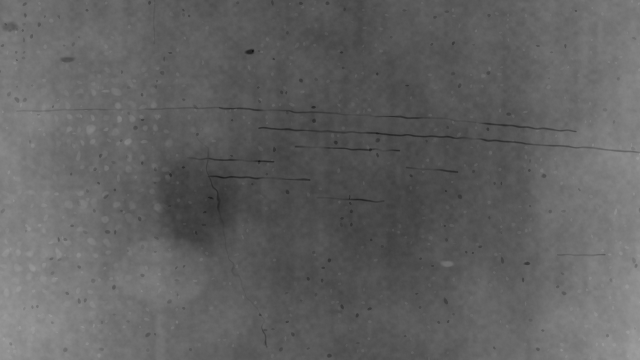
A Shadertoy shader for this texture:

```glsl
// Worn grey concrete: a dark centre fading to pale sides and lower corners.
// Broad gradients set the tone, layered value noise gives the grain, and
// jittered cells and warped line segments add flecks, pits and cracks.

const float BASE_TONE = 0.283;
const float SIDE_GAIN = 0.22;
const float CLOUD_GAIN = 0.09;
const float GRAIN_GAIN = 0.075;
const float FLECK_GAIN = 0.085;
const float PIT_GAIN = 0.10;
const float CRACK_GAIN = 0.13;
const float CRACK_WIDTH = 0.0022;

// Crack segments: start xy, end xy, in canvas heights
const vec4 CRACKS[11] = vec4[11](
    vec4(0.61, 0.700, 1.23, 0.669), vec4(1.23, 0.669, 1.60, 0.634),
    vec4(0.72, 0.644, 1.26, 0.618), vec4(1.26, 0.618, 1.78, 0.576),
    vec4(0.82, 0.593, 1.11, 0.581), vec4(0.52, 0.560, 0.76, 0.551),
    vec4(0.58, 0.509, 0.86, 0.500), vec4(0.88, 0.451, 1.065, 0.44),
    vec4(1.13, 0.535, 1.27, 0.523), vec4(1.55, 0.292, 1.68, 0.292),
    vec4(0.428, 1.0, 0.428, 0.88));

// Fissure wandering downwards, left of the centre
const vec2 FISSURE[9] = vec2[9](
    vec2(0.537, 0.630), vec2(0.583, 0.583), vec2(0.579, 0.514),
    vec2(0.606, 0.444), vec2(0.613, 0.375), vec2(0.637, 0.282),
    vec2(0.671, 0.200), vec2(0.722, 0.130), vec2(0.745, 0.040));

// Single stains: centre xy, radius, brightness change
const vec4 STAINS[7] = vec4[7](
    vec4(0.695, 0.855, 0.014, -0.19), vec4(0.188, 0.835, 0.017, -0.10),
    vec4(0.025, 0.925, 0.024, -0.10), vec4(1.463, 0.268, 0.007, -0.15),
    vec4(0.870, 0.701, 0.007, -0.12), vec4(1.243, 0.270, 0.014, 0.10),
    vec4(0.440, 0.420, 0.015, 0.09));

float hash(vec2 p) {
    return fract(sin(dot(p, vec2(127.1, 311.7))) * 43758.5453);
}

float noise(vec2 p) {
    vec2 i = floor(p), f = fract(p);
    f = f * f * (3.0 - 2.0 * f);
    return mix(mix(hash(i), hash(i + vec2(1, 0)), f.x),
               mix(hash(i + vec2(0, 1)), hash(i + vec2(1, 1)), f.x), f.y);
}

float fbm(vec2 p) {
    float sum = 0.0, amp = 0.5;
    for (int i = 0; i < 4; i++) {
        sum += amp * noise(p);
        p = mat2(1.6, 1.2, -1.2, 1.6) * p + 7.3;
        amp *= 0.5;
    }
    return sum;
}

float segmentDist(vec2 p, vec2 a, vec2 b) {
    vec2 ab = b - a;
    return length(p - a - ab * clamp(dot(p - a, ab) / dot(ab, ab), 0.0, 1.0));
}

float glow(vec2 p, vec2 centre, vec2 radii) {
    vec2 q = (p - centre) / radii;
    return exp(-dot(q, q));
}

float disc(vec2 p, vec2 centre, vec2 radii, float soft) {
    return 1.0 - smoothstep(1.0 - soft, 1.0 + soft, length((p - centre) / radii));
}

// One jittered spot per cell; density is the share of filled cells
float spots(vec2 p, float scale, float density, float seed) {
    vec2 cell = floor(p * scale), f = fract(p * scale);
    vec2 id = cell + seed;
    vec2 centre = 0.35 + 0.3 * vec2(hash(id + 3.1), hash(id + 8.7));
    vec2 radii = 0.15 + 0.17 * vec2(hash(id + 5.3), hash(id + 2.9));
    return step(hash(id), density) * disc(f, centre, radii, 0.4) * (0.4 + 0.6 * hash(id + 6.1));
}

float broadTone(vec2 p) {
    float side = (p.x - 1.0) / (p.x < 1.0 ? 1.0 : 0.8);
    float d2 = side * side;
    float low = 1.0 - smoothstep(0.0, 0.5, p.y);
    float high = smoothstep(0.55, 1.0, p.y);
    float tone = BASE_TONE + SIDE_GAIN * d2;
    tone += low * (0.06 + 0.04 * d2) + high * (0.04 - 0.08 * d2);
    // Soft-edged damp areas and the pale rounded patch
    tone += 0.035 * smoothstep(1.44, 1.52, p.x) * smoothstep(0.25, 0.5, p.y);
    tone += 0.03 * (1.0 - smoothstep(0.56, 0.64, p.x)) * glow(p, vec2(0.5, 0.72), vec2(0.35, 0.2));
    tone -= 0.07 * disc(p, vec2(0.54, 0.44), vec2(0.11, 0.14), 0.4);
    return tone + 0.035 * disc(p, vec2(0.45, 0.245), vec2(0.125, 0.095), 0.13);
}

void mainImage(out vec4 fragColor, in vec2 fragCoord) {
    vec2 p = fragCoord / iResolution.y;
    float edge = CRACK_WIDTH + 0.8 / iResolution.y;
    vec2 warp = vec2(noise(p * 45.0), noise(p * 45.0 + 19.0)) - 0.5;
    float tone = broadTone(p + warp * 0.012);

    // Clouds, vertical streaks and grain
    tone += CLOUD_GAIN * (fbm(p * 9.0) - 0.47);
    tone += 0.025 * (noise(p * vec2(45.0, 3.0)) - 0.5);
    tone += GRAIN_GAIN * (fbm(p * 75.0) - 0.47);

    // Pale flecks on the left, small pits everywhere
    float fleckArea = glow(p, vec2(0.32, 0.60), vec2(0.19, 0.23))
                    + 0.7 * glow(p, vec2(0.15, 0.25), vec2(0.22, 0.24));
    tone += FLECK_GAIN * fleckArea * spots(p + warp * 0.014, 29.0, 0.6, 11.0);
    tone += 0.05 * spots(p + warp * 0.01, 60.0, 0.07, 37.0);
    float pitDensity = 0.045 + 0.3 * glow(p, vec2(0.03, 0.92), vec2(0.08, 0.12));
    tone -= PIT_GAIN * spots(p + warp * 0.01, 52.0, pitDensity, 71.0);
    for (int i = 0; i < 7; i++) {
        vec4 s = STAINS[i];
        tone += s.w * disc(p + warp * 0.012, s.xy, s.z * vec2(1.0, 0.65), 0.45);
    }

    // Broken straight cracks, then the fainter fissure
    vec2 q = p + warp * 0.005;
    float crack = 0.0, fissure = 0.0;
    for (int i = 0; i < 11; i++)
        crack = max(crack, 1.0 - smoothstep(0.0, edge, segmentDist(q, CRACKS[i].xy, CRACKS[i].zw)));
    for (int i = 0; i < 8; i++)
        fissure = max(fissure, 1.0 - smoothstep(0.0, edge, segmentDist(q + warp * 0.012, FISSURE[i], FISSURE[i + 1])));
    float faint = 1.0 - smoothstep(0.0, edge, segmentDist(q, vec2(0.05, 0.692), vec2(0.61, 0.70)));
    float wear = 0.25 + 0.75 * smoothstep(0.25, 0.65, noise(p * 16.0 + 4.0));
    tone -= CRACK_GAIN * wear * max(crack, max(0.65 * fissure, 0.4 * faint));

    fragColor = vec4(vec3(clamp(tone, 0.0, 1.0)), 1.0);
}
```
